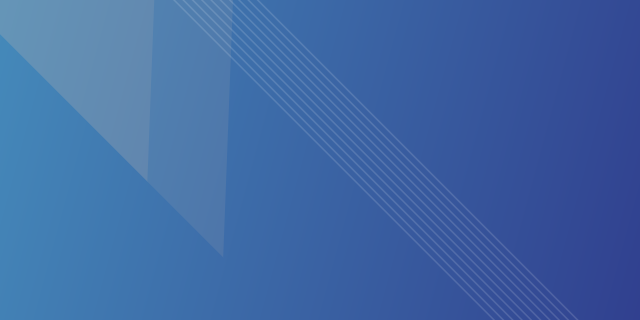
Reproduce this background procedurally as a WebGL 2 fragment shader.

```glsl
#version 300 es
precision highp float;
// Blue diagonal gradient with two translucent slanted panels and a band of thin parallel lines.
uniform vec2 u_resolution;
out vec4 outColor;

// Smooth coverage of the side where the signed distance d is positive.
float inside(float d) {
    float pixel = 1.0 / u_resolution.y;
    return clamp(d / pixel + 0.5, 0.0, 1.0);
}

// Panel hanging from the top: diagonal lower edge, slightly tilted right edge.
float panel(vec2 p, float topRight) {
    float diagonal = (p.x + p.y - 0.893) * 0.7071;
    float side = topRight - 0.038 * (1.0 - p.y) - p.x;
    return inside(min(diagonal, side));
}

// Ten evenly spaced lines descending to the right at 45 degrees.
float lineBand(vec2 p) {
    float first = 0.544;
    float spacing = 0.029;
    float across = p.x + p.y - 1.0 - first;
    float index = clamp(round(across / spacing), 0.0, 9.0);
    float distanceToLine = abs(across - index * spacing) * 0.7071;
    return inside(0.0024 - distanceToLine);
}

void main() {
    // Canvas heights are the unit, so x runs from 0 to 2 on a wide canvas.
    vec2 p = gl_FragCoord.xy / u_resolution.y;
    float aspect = u_resolution.x / u_resolution.y;

    // Background gradient, tilted a little off horizontal.
    float t = (p.x + 0.27 * (1.0 - p.y)) / (aspect + 0.27);
    vec3 color = mix(vec3(0.27, 0.54, 0.73), vec3(0.19, 0.25, 0.56), t);

    // Overlapping warm panels.
    vec3 panelTint = vec3(0.85, 0.75, 0.68);
    color = mix(color, panelTint, 0.11 * panel(p, 0.728));
    color = mix(color, panelTint, 0.12 * panel(p, 0.482));

    // Pale line band.
    color = mix(color, vec3(1.0), 0.14 * lineBand(p));

    outColor = vec4(color, 1.0);
}
```
